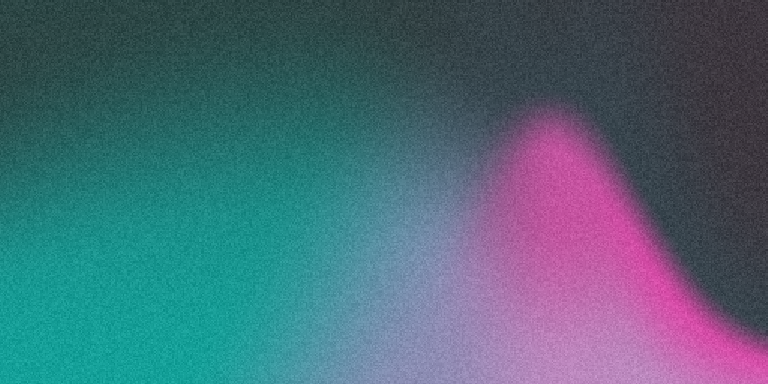
Write a WebGL 2 fragment shader that draws this background.

```glsl
#version 300 es
precision highp float;
// Soft grainy gradient: a teal glow, a lavender haze and a magenta hill on charcoal.

#define GRAIN_AMOUNT 0.06
#define GRAIN_CELLS 256.0
#define HILL_CENTER 1.43
#define HILL_WIDTH 0.325
#define HILL_HEIGHT 0.62
#define HILL_BASE 0.07

uniform vec2 u_resolution;
out vec4 outColor;

const vec3 DARK_GREEN  = vec3(0.175, 0.275, 0.270);
const vec3 CHARCOAL    = vec3(0.240, 0.215, 0.245);
const vec3 SLATE       = vec3(0.215, 0.285, 0.320);
const vec3 TEAL_LOW    = vec3(0.080, 0.630, 0.600);
const vec3 TEAL_HIGH   = vec3(0.125, 0.510, 0.495);
const vec3 LAVENDER    = vec3(0.545, 0.550, 0.700);
const vec3 PALE_ORCHID = vec3(0.735, 0.535, 0.745);
const vec3 ORCHID      = vec3(0.770, 0.325, 0.625);
const vec3 MAGENTA     = vec3(0.860, 0.280, 0.655);

// Sine-free hash of a grid cell
float hash(vec2 cell) {
    vec3 q = fract(cell.xyx * 0.1031);
    q += dot(q, q.yzx + 33.33);
    return fract((q.x + q.y) * q.z);
}

// Approximate signed distance above the bell-shaped hill
float hillDistance(vec2 p) {
    float t = (p.x - HILL_CENTER) / HILL_WIDTH;
    float bell = HILL_HEIGHT * exp(-t * t);
    float slope = -2.0 * t * bell / HILL_WIDTH;
    return (p.y - HILL_BASE - bell) / sqrt(1.0 + slope * slope);
}

// Amount of teal glow below its arched upper limit
float tealGlow(vec2 p) {
    float offset = p.x - 0.8;
    float curve = offset < 0.0 ? 0.25 : 0.9;
    float height = p.y - 0.79 + curve * offset * offset;
    return 1.0 - smoothstep(-0.40, 0.25, height);
}

void main() {
    // Canvas height is one unit
    vec2 p = gl_FragCoord.xy / u_resolution.y;
    p.x *= 2.0 * u_resolution.y / u_resolution.x;
    float d = hillDistance(p);

    // Dark backdrop with a cool shade around the hill
    vec3 color = mix(DARK_GREEN, CHARCOAL, smoothstep(0.5, 2.0, p.x));
    float nearHill = max(d, 0.0) * 4.0;
    color = mix(color, SLATE, 0.8 * exp(-nearHill * nearHill));

    // Teal glow turning to lavender on the right
    vec3 glow = mix(TEAL_LOW, TEAL_HIGH, smoothstep(0.0, 0.8, p.y));
    glow = mix(glow, LAVENDER, smoothstep(0.45, 1.10, p.x - 0.5 * p.y));
    color = mix(color, glow, tealGlow(p));

    // Hill: crisp on the right, hazy on the left
    vec3 hill = mix(PALE_ORCHID, ORCHID, smoothstep(0.0, 0.45, p.y));
    float rim = smoothstep(-0.22, 0.0, d) * smoothstep(1.45, 1.75, p.x);
    hill = mix(hill, MAGENTA, rim);
    float softness = mix(0.09, 0.055, smoothstep(1.4, 1.7, p.x));
    float cover = 1.0 - smoothstep(-softness, softness, d);
    cover *= smoothstep(1.08, 1.48, p.x);
    color = mix(color, hill, cover);

    // Fine film grain
    vec2 cell = floor(p * GRAIN_CELLS);
    float grain = hash(cell) + hash(cell + 71.0) - 1.0;
    outColor = vec4(clamp(color + GRAIN_AMOUNT * grain, 0.0, 1.0), 1.0);
}
```
